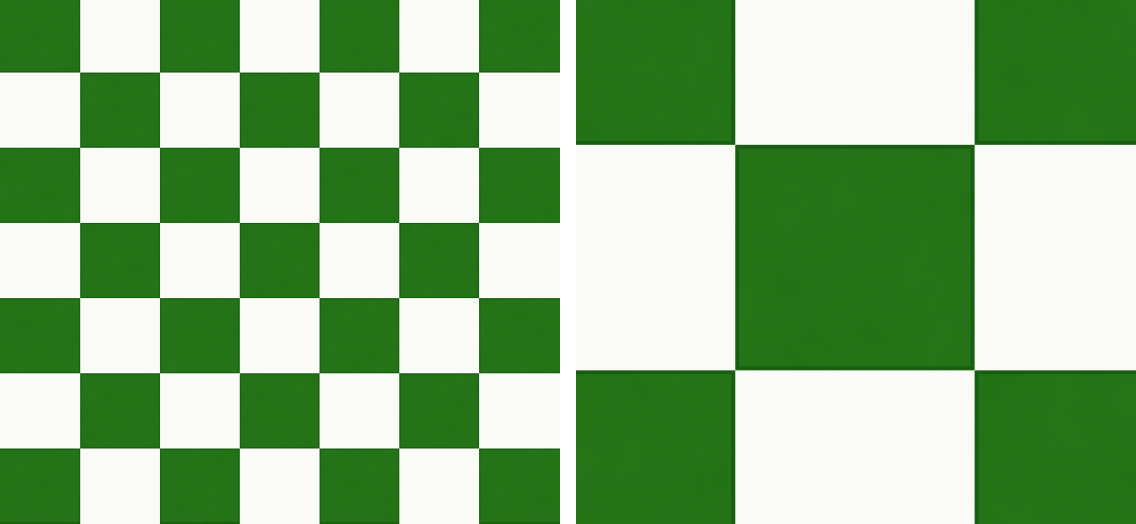
Left, the full canvas; right, a detail of the centre.
Give the GLSL for this pattern, as a Shadertoy shader.

```glsl
// Green and white checkerboard, seven cells across and seven down.
// Cell parity signs the distance to the nearest grid line; that distance
// gives smooth cell edges and a thin dark rim inside each green cell.

const vec3 GREEN = vec3(0.14, 0.45, 0.09);
const vec3 DARK_GREEN = vec3(0.09, 0.37, 0.06);
const vec3 WHITE = vec3(0.98, 0.98, 0.97);

const float LAST_CELL = 6.0;                  // cells are numbered 0 to 6
const vec2 PITCH = vec2(0.14245, 0.14349);    // cell size, fraction of canvas
const vec2 ORIGIN = vec2(0.0008, 0.0006);     // lower left corner of the grid
const float RIM_WIDTH = 0.0025;               // fraction of canvas height
const float GRAIN = 0.006;

// Distance along each axis to the nearest grid line, from firstLine upward.
vec2 lineDistance(vec2 grid, vec2 firstLine, vec2 cellSize) {
    vec2 line = clamp(round(grid), firstLine, vec2(LAST_CELL));
    return abs(grid - line) * cellSize;
}

// +1 in green cells, -1 in white cells; border cells run to the canvas edge.
float cellSign(vec2 grid) {
    vec2 cell = clamp(floor(grid), 0.0, LAST_CELL);
    return 1.0 - 2.0 * mod(cell.x + cell.y, 2.0);
}

// Faint uneven tone from layered, bent sines, roughly -1 to 1.
float mottle(vec2 p) {
    float sum = 0.0;
    float weight = 0.5;
    for (int i = 0; i < 4; i++) {
        p = mat2(0.8, 0.6, -0.6, 0.8) * p * 1.9 + 1.7;
        sum += weight * sin(p.x + 1.5 * sin(p.y)) * sin(p.y + 1.3 * sin(p.x));
        weight *= 0.7;
    }
    return sum;
}

void mainImage(out vec4 fragColor, in vec2 fragCoord) {
    vec2 uv = fragCoord / iResolution.xy;
    vec2 canvas = vec2(iResolution.x / iResolution.y, 1.0);
    float pixel = 1.0 / iResolution.y;
    vec2 grid = (uv - ORIGIN) / PITCH;
    vec2 cellSize = PITCH * canvas;

    // Green coverage from the signed distance to inner grid lines
    vec2 inner = lineDistance(grid, vec2(1.0), cellSize);
    float signedDist = cellSign(grid) * min(inner.x, inner.y);
    float green = smoothstep(-0.65 * pixel, 0.65 * pixel, signedDist);

    // Dark rim, which also follows the bottom line of the grid
    vec2 rimLines = lineDistance(grid, vec2(1.0, 0.0), cellSize);
    float rimDist = min(rimLines.x, rimLines.y);
    float rim = 1.0 - smoothstep(RIM_WIDTH - 0.5 * pixel, RIM_WIDTH + 0.5 * pixel, rimDist);

    // Colour, with a slight grain in the green
    vec3 cellColor = mix(GREEN, DARK_GREEN, rim);
    cellColor += GRAIN * mottle(uv * canvas * 30.0);
    fragColor = vec4(mix(WHITE, cellColor, green), 1.0);
}
```
